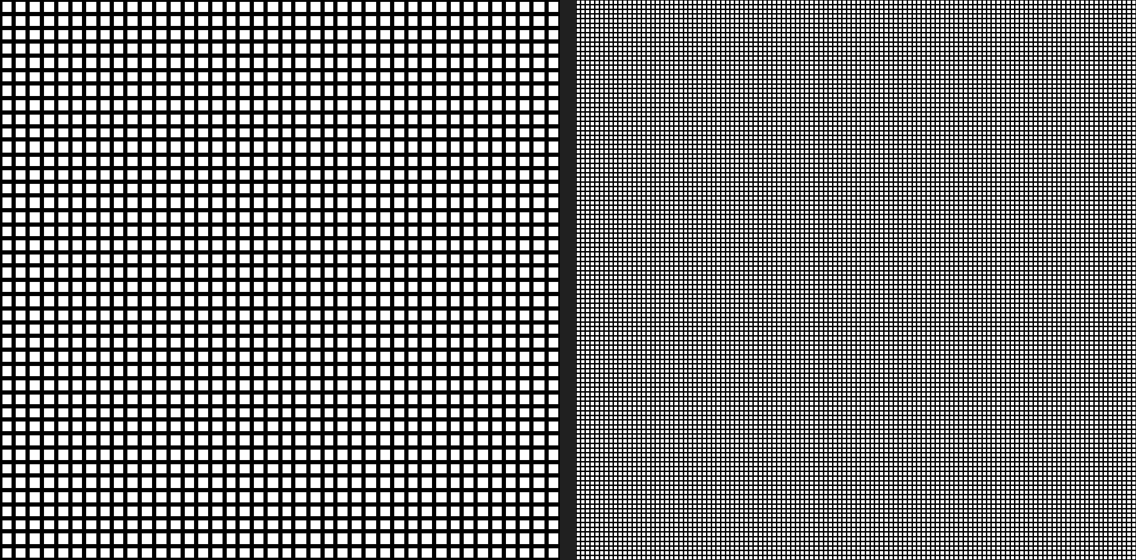
Left: one tile. Right: repeated 3 by 3.
This pattern is drawn by a three.js fragment shader. Its source:

```glsl
varying vec2 vUv;

// Sine-free hash, one value from 0 to 1
float hash(vec2 p) {
  vec3 q = fract(vec3(p.xyx) * 0.1031);
  q += dot(q, q.yzx + 33.33);
  return fract((q.x + q.y) * q.z);
}

// Coverage of the nearest line along one axis, with a slight uneven spacing
float lineCoverage(float x, float axis, float blur) {
  float index = floor(x + 0.5);
  float shift = 0.11 * (hash(vec2(mod(index, 40.0), axis)) - 0.5);
  float edge = abs(x - index - shift) - 0.15;
  return 1.0 - smoothstep(-blur, blur, edge);
}

void main() {
  // Forty cells each way, lines on the cell borders
  vec2 grid = vUv * 40.0;
  vec2 blur = fwidth(grid) * 0.7;

  float columns = lineCoverage(grid.x, 3.0, blur.x);
  float rows = lineCoverage(grid.y, 17.0, blur.y);

  // White squares left between the black lines
  float white = (1.0 - columns) * (1.0 - rows);
  gl_FragColor = vec4(vec3(white), 1.0);
}
```
